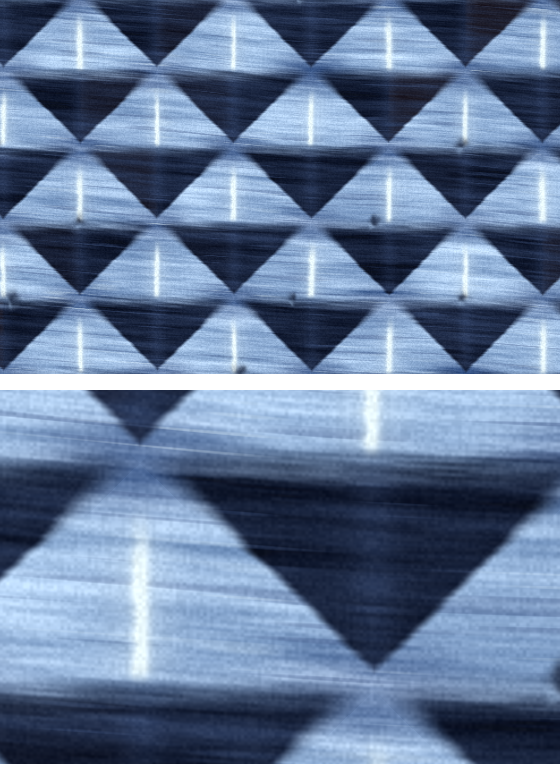
Top: the whole. Bottom: its middle third, enlarged.
Give the GLSL for this texture, as a WebGL 1 fragment shader.

```glsl
precision highp float;
// Brushed steel plate of raised pyramids: lit upper faces, shaded lower faces, worn ridges.

uniform vec2 u_resolution;

// Layout, in units of the canvas height
const vec2 ORIGIN = vec2(0.213, 0.803);      // centre of one pyramid
const vec2 HALF_CELL = vec2(0.2065, 0.2025); // half width and half height of a pyramid
const float WARP = 0.006;                    // unevenness of the rows
const float SHADE_SIZE = 0.91;               // reach of the dark face within its cell
const float GLINT_WIDTH = 0.036;
const float BRUSH_SLOPE = 0.065;
const float DENT_CHANCE = 0.3;

const vec3 INK = vec3(0.065, 0.10, 0.185);
const vec3 NAVY = vec3(0.17, 0.23, 0.36);
const vec3 RUST = vec3(0.15, 0.135, 0.18);
const vec3 SLATE = vec3(0.28, 0.37, 0.55);
const vec3 STEEL = vec3(0.44, 0.56, 0.73);
const vec3 SILVER = vec3(0.65, 0.77, 0.91);
const vec3 GLINT = vec3(0.92, 0.98, 1.0);

float hash(vec2 p) {
  return fract(sin(dot(p, vec2(127.1, 311.7))) * 43758.5453);
}

float noise(vec2 p) {
  vec2 i = floor(p);
  vec2 f = fract(p);
  f = f * f * (3.0 - 2.0 * f);
  float low = mix(hash(i), hash(i + vec2(1.0, 0.0)), f.x);
  float high = mix(hash(i + vec2(0.0, 1.0)), hash(i + vec2(1.0, 1.0)), f.x);
  return mix(low, high, f.y);
}

// Layered streaks along the brushing direction, about -1 to 1
float brush(vec2 s) {
  float sum = 0.0;
  float weight = 0.5;
  vec2 scale = vec2(3.0, 55.0);
  for (int i = 0; i < 4; i++) {
    sum += weight * (noise(s * scale + float(i) * 17.0) - 0.5);
    scale *= vec2(2.1, 1.8);
    weight *= 0.8;
  }
  return sum * 1.6;
}

float bell(float x, float width) {
  return exp(-x * x / (width * width));
}

void main() {
  vec2 uv = gl_FragCoord.xy / u_resolution.y;
  vec2 bend = vec2(noise(uv * 3.0), noise(uv * 3.0 + 40.0)) - 0.5;

  // Diamond lattice: p runs from -1 to 1 across each pyramid
  vec2 g = (uv + WARP * bend - ORIGIN) / HALF_CELL;
  vec2 diagonal = 0.5 * vec2(g.x + g.y, g.x - g.y);
  vec2 cell = floor(diagonal + 0.5);
  vec2 f = diagonal - cell;
  vec2 p = vec2(f.x + f.y, f.x - f.y);
  vec2 a = abs(p);
  float pick = hash(cell + 3.7);
  float pick2 = hash(cell + 21.3);
  float pixel = 1.0 / (u_resolution.y * HALF_CELL.y);

  // Brushing and grain
  vec2 s = vec2(uv.x, uv.y + BRUSH_SLOPE * uv.x + 0.02 * noise(uv * 2.5));
  float streak = brush(s);
  float scratch = smoothstep(0.72, 0.95, noise(s * vec2(5.0, 150.0) + 9.0));
  float scrape = smoothstep(0.78, 0.97, noise(s * vec2(7.0, 170.0) + 70.0));
  float grain = noise(uv * 330.0) - 0.5;

  // Lit face, dulled along the ridge and at the meeting points of the grooves
  vec2 sideways = vec2(0.5 * (a.x - 1.0), a.y);
  vec2 upright = vec2(0.5 * a.x, a.y - 1.0);
  float node = 1.0 - smoothstep(0.03, 0.36, min(length(sideways), length(upright)));
  float ridge = bell(p.y, 0.12) * (1.0 - a.x);
  vec3 lit = mix(SILVER, STEEL, 0.25 + 0.6 * (noise(uv * 6.0) - 0.5) + 0.4 * ridge);
  lit = mix(lit, mix(STEEL, SLATE, 0.55), 0.85 * node);
  lit += vec3(0.21, 0.20, 0.17) * streak * (1.0 + 0.5 * node);
  lit = mix(lit, SLATE, 0.4 * scratch);
  lit = mix(lit, GLINT, scrape * (0.18 + 0.3 * node));

  // Glint on the upper edge, broken up by the brushing
  float upper = smoothstep(0.0, 0.1, p.y) * (1.0 - smoothstep(0.52, 0.85, p.y));
  float lean = p.x + (pick - 0.5) * 0.08 * (p.y - 0.3) + 0.012 * streak;
  float core = bell(lean, max(GLINT_WIDTH * (0.8 + 0.5 * pick2), pixel));
  lit = mix(lit, GLINT, upper * min(core * (0.95 + 0.4 * streak) + 0.22 * bell(lean, 0.14), 1.0));

  // Shaded face with a faint centre band and one warmer side
  float side = smoothstep(-0.03, 0.03, p.x * (pick2 < 0.5 ? -1.0 : 1.0));
  vec3 shade = mix(INK, RUST, side * 0.6 * smoothstep(0.3, 0.8, pick));
  float haze = 0.22 + 0.5 * (noise(uv * 7.0 + 11.0) - 0.5);
  shade = mix(shade, NAVY, haze + 0.4 * bell(p.x, 0.1) + 0.85 * streak);
  shade = mix(shade, SLATE, 0.35 * scrape);
  shade = max(shade, INK * 0.65);

  // Slanted sides, soft upper ridge and corners
  float reach = a.x + a.y + 0.02 * streak;
  float soft = max(mix(0.035, 0.13, smoothstep(0.5, 0.9, a.x)), pixel);
  float inside = 1.0 - smoothstep(SHADE_SIZE - soft, SHADE_SIZE + soft, reach);
  float below = 1.0 - smoothstep(-0.13, 0.1, p.y + 0.05 * streak);
  vec3 color = mix(lit, shade, inside * below);

  // Occasional dents near the ridge, with a bright lower lip
  vec2 q = p - vec2((pick - 0.5) * 0.5, 0.06);
  q += 0.08 * (vec2(noise(uv * 60.0), noise(uv * 60.0 + 30.0)) - 0.5);
  float size = 0.05 + 0.05 * pick;
  float dented = step(1.0 - DENT_CHANCE, hash(cell + 55.1));
  float pit = bell(length(q), size);
  float lip = bell(length(q + vec2(0.02, 1.3 * size)), 0.6 * size);
  color = mix(color, INK, 0.7 * dented * pit);
  color = mix(color, SILVER, 0.45 * dented * lip);

  color += grain * mix(0.03, 0.1, color.b);
  gl_FragColor = vec4(clamp(color, 0.0, 1.0), 1.0);
}
```
